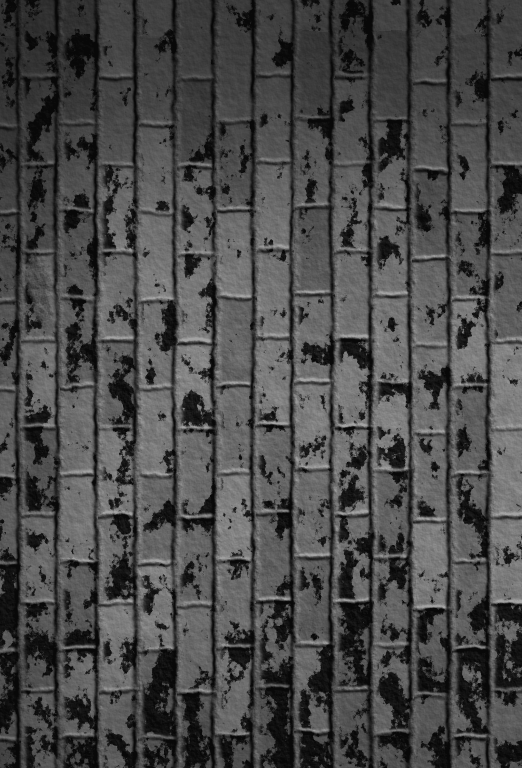
Write a Shadertoy shader that draws this texture.

```glsl
// Sooty grey brick wall turned on its side: upright mortar ridges, staggered short joints.

vec2 hash2(vec2 p) {
    vec3 q = fract(p.xyx * vec3(0.1031, 0.1030, 0.0973));
    q += dot(q, q.yzx + 33.33);
    return fract((q.xx + q.yz) * q.zy);
}

float gradientNoise(vec2 p) {
    vec2 i = floor(p), f = p - i;
    vec2 w = f * f * f * (f * (f * 6.0 - 15.0) + 10.0);
    vec2 o = vec2(0.0, 1.0);
    float a = dot(hash2(i) * 2.0 - 1.0, f);
    float b = dot(hash2(i + o.yx) * 2.0 - 1.0, f - o.yx);
    float c = dot(hash2(i + o.xy) * 2.0 - 1.0, f - o.xy);
    float d = dot(hash2(i + o.yy) * 2.0 - 1.0, f - o.yy);
    return mix(mix(a, b, w.x), mix(c, d, w.x), w.y);
}

float fbm(vec2 p) {
    float sum = 0.0, amp = 1.0;
    for (int i = 0; i < 4; i++) {
        sum += amp * gradientNoise(p + 50.0);
        p = mat2(1.6, 1.2, -1.2, 1.6) * p;
        amp *= 0.55;
    }
    return sum;
}

// xy: signed offset from the nearest upright and level joint, zw: brick id
vec4 brickCell(vec2 p) {
    vec2 size = vec2(0.05104, 0.1141);
    p.x += 0.004 * gradientNoise(p * vec2(22.0, 9.0)) + 0.003 * gradientNoise(p * 75.0);
    p.y += 0.005 * gradientNoise(p * vec2(30.0, 18.0) + 9.0) + 0.002 * gradientNoise(p * 90.0);
    float u = (p.x - 0.0267) / size.x;
    float column = floor(u);
    float stagger = 0.5 - 0.5 * mod(column, 2.0);
    float jitter = 0.1 * (hash2(vec2(column + 40.0, 7.0)).x - 0.5);
    float v = (p.y - 0.5) / size.y + stagger + jitter;
    vec2 offset = (fract(vec2(u, v) + 0.5) - 0.5) * size;
    return vec4(offset, column + 40.0, floor(v) + 40.0);
}

float bell(float x, float width) {
    return exp(-x * x / (width * width));
}

// Level joints vary in strength and fade out near the top
float jointStrength(vec4 cell, float y) {
    float row = floor(cell.w + step(cell.y, 0.0));
    return (0.55 + 0.45 * hash2(vec2(cell.z, row) + 3.7).x) * smoothstep(0.96, 0.92, y);
}

// Lump of mortar smeared over the left side
float lump(vec2 p) {
    vec2 q = (p - vec2(0.054, 0.622)) / vec2(0.017, 0.05);
    q.x += 0.5 * q.y + 0.5 * gradientNoise(p * 45.0);
    return smoothstep(1.2, 0.6, length(q));
}

float relief(vec2 p) {
    vec4 cell = brickCell(p);
    float upright = bell(cell.x - 0.001, 0.0045);
    float level = bell(cell.y, 0.003) * jointStrength(cell, p.y);
    float mortar = max(max(upright, level), lump(p));
    float grain = fbm(p * 105.0);
    return 0.0022 * mortar + grain * mix(0.0009, 0.0019, mortar);
}

void mainImage(out vec4 fragColor, in vec2 fragCoord) {
    vec2 p = fragCoord / iResolution.y;
    vec4 cell = brickCell(p);
    vec2 tint = hash2(cell.zw);
    float strength = jointStrength(cell, p.y);
    float upright = bell(cell.x - 0.002, 0.0045);
    float level = bell(cell.y - 0.0005, 0.0024) * strength;
    float clump = lump(p);
    float fine = fbm(p * 150.0);

    // Brick faces, stained by soot
    float tone = 0.41 + 0.14 * (tint.x - 0.5) + 0.05 * fbm(p * 40.0);
    float soot = fbm(p * vec2(34.0, 23.0)) + 0.3 * fine + 0.4 * (tint.y - 0.5) - 0.15;
    soot += 0.26 * smoothstep(0.4, 0.0, p.y) + 0.15 * smoothstep(0.12, 0.0, p.x);
    soot = smoothstep(0.0, 0.22, soot);
    tone *= 1.0 - 0.83 * soot * (1.0 - 0.7 * max(upright, max(level, clump)));

    // Mortar: grainy upright ridges, paler level joints
    tone = mix(tone, 0.36 + 0.12 * fine, 0.7 * max(upright, clump));
    tone = mix(tone, 0.56, 0.7 * level * (1.0 - 0.7 * upright));

    // Light from the upper right
    vec2 toLight = vec2(0.6, 0.8) * 0.002;
    float light = (relief(p) - relief(p + toLight)) / 0.002;
    tone += 0.24 * clamp(light, -1.2, 1.0);

    // Shadows left of the ridges and under the joints
    float ragged = clamp(0.8 + 0.9 * gradientNoise(p * vec2(60.0, 25.0)) + 0.3 * fine, 0.0, 1.0);
    float shade = bell(cell.x + 0.0042, 0.0027) * ragged;
    shade = max(shade, 0.85 * bell(cell.y + 0.0042, 0.0021) * strength * ragged);
    tone *= 1.0 - 0.9 * shade;

    // Darker towards the top, the foot and the left edge
    tone *= mix(1.08, 0.55, smoothstep(0.55, 1.0, p.y));
    tone *= mix(0.8, 1.0, smoothstep(0.0, 0.3, p.y));
    tone *= mix(0.78, 1.0, smoothstep(0.0, 0.15, p.x));
    fragColor = vec4(vec3(clamp(tone, 0.03, 0.64)), 1.0);
}
```
